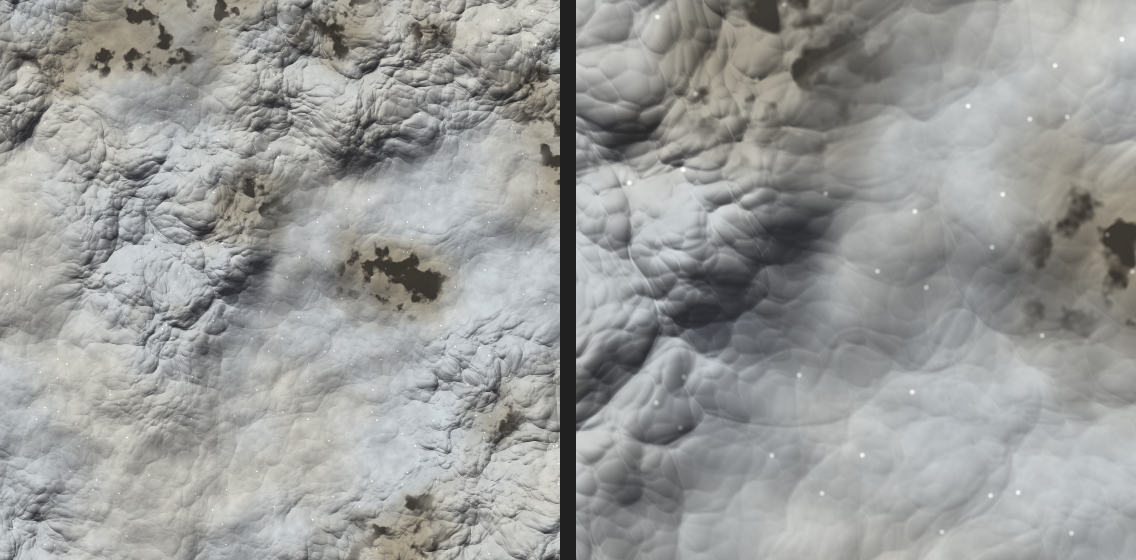
Left: the whole. Right: its middle third, enlarged.
This texture is drawn by a Shadertoy shader. Its source:

```glsl
vec2 hash2(vec2 p) {
    vec3 q = fract(p.xyx * vec3(0.1031, 0.1030, 0.0973));
    q += dot(q, q.yzx + 33.33);
    return fract((q.xx + q.yz) * q.zy);
}

float noise(vec2 p) {
    vec2 i = floor(p), f = fract(p);
    f = f * f * (3.0 - 2.0 * f);
    float low = mix(hash2(i).x, hash2(i + vec2(1, 0)).x, f.x);
    float high = mix(hash2(i + vec2(0, 1)).x, hash2(i + 1.0).x, f.x);
    return mix(low, high, f.y);
}

float fbm(vec2 p) {
    float sum = 0.0, amp = 0.533;
    for (int i = 0; i < 4; i++) {
        sum += amp * noise(p);
        p = mat2(1.6, 1.2, -1.2, 1.6) * p + 17.3;
        amp *= 0.5;
    }
    return sum;
}

// Highest of the rounded domes scattered around p
float lumps(vec2 p) {
    vec2 cell = floor(p);
    float top = 0.0;
    for (int y = -1; y <= 1; y++)
    for (int x = -1; x <= 1; x++) {
        vec2 id = cell + vec2(x, y);
        vec2 away = p - id - hash2(id);
        float radius = mix(0.45, 0.9, hash2(id + 71.0).x);
        float dome = max(0.0, 1.0 - dot(away, away) / (radius * radius));
        top = max(top, radius * pow(dome, 0.75));
    }
    return top;
}

// Broad drifts carrying clods of shrinking size
float snowHeight(vec2 p) {
    float h = 0.13 * fbm(p * 3.2 + 4.0);
    float rough = mix(0.22, 1.0, smoothstep(0.3, 0.6, noise(p * 3.4 + 21.0)));
    vec2 q = p + 0.03 * vec2(noise(p * 13.0), noise(p * 13.0 + 40.0));
    q += 0.008 * vec2(noise(p * 48.0 + 9.0), noise(p * 48.0 + 60.0));
    float freq = 7.0, amp = 0.036;
    for (int i = 0; i < 5; i++) {
        h += amp * rough * lumps(q * freq + float(i) * 13.7);
        q = mat2(0.8, 0.6, -0.6, 0.8) * q;
        freq *= 1.9;
        amp *= 0.5;
    }
    return h;
}

void mainImage(out vec4 fragColor, in vec2 fragCoord) {
    vec2 p = fragCoord / iResolution.y;

    // Surface slope and sunlight
    float eps = 0.002;
    float h = snowHeight(p);
    vec2 slope = vec2(snowHeight(p + vec2(eps, 0)), snowHeight(p + vec2(0, eps))) - h;
    vec3 normal = normalize(vec3(-slope / eps, 1.0));
    vec3 sun = normalize(vec3(-0.35, 0.72, 0.65));
    float light = smoothstep(-0.35, 0.97, dot(normal, sun));

    // Soft cast shadows
    vec2 toSun = normalize(sun.xy);
    float blocked = 0.0, reach = 0.007;
    for (int i = 0; i < 6; i++) {
        float rise = snowHeight(p + toSun * reach) - h;
        blocked = max(blocked, rise / reach - 0.5);
        reach *= 1.7;
    }
    float shadow = smoothstep(0.0, 0.6, blocked);

    // Grey snow, cool in the shade and faintly warm in places
    vec3 color = mix(vec3(0.27, 0.27, 0.28), vec3(0.80, 0.81, 0.81), light);
    color *= mix(vec3(1), vec3(0.64, 0.65, 0.68), shadow);
    color *= mix(vec3(0.98, 1.0, 1.02), vec3(1.02, 1.0, 0.96), smoothstep(0.3, 0.7, fbm(p * 4.0 + 50.0)));
    color *= 0.92 + 0.16 * fbm(p * 75.0);

    // Brown dirt with dark crumbs in patches
    float dirt = smoothstep(0.5, 0.72, fbm(p * 4.2 + 83.0));
    float crumbs = smoothstep(0.54, 0.68, fbm(p * 38.0 + 7.0));
    color *= mix(vec3(1), vec3(0.80, 0.76, 0.69), dirt);
    color = mix(color, vec3(0.17, 0.155, 0.14), 0.85 * crumbs * smoothstep(0.2, 0.8, dirt));

    // Sparse icy glints
    vec2 glintCell = floor(p * 130.0);
    vec2 glintSeed = hash2(glintCell + 300.0);
    float glint = smoothstep(0.3, 0.05, length(fract(p * 130.0) - 0.3 - 0.4 * hash2(glintCell)));
    color += 0.22 * glint * step(0.985, glintSeed.x) * (1.0 - shadow);

    fragColor = vec4(clamp(color, 0.0, 1.0), 1.0);
}
```
